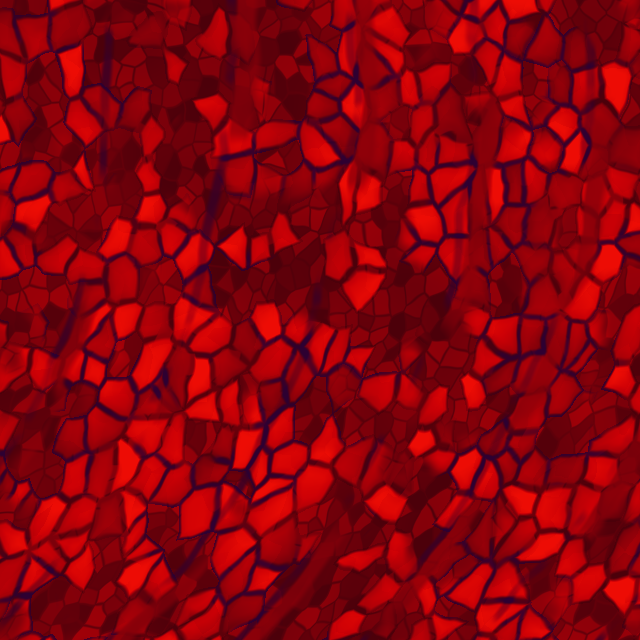
Give the GLSL for this texture, as a Shadertoy shader.

```glsl
// Crimson mosaic: bright angular grains lie over a bed of smaller dark shards.
// Both layers are cellular noise bent along a curved flow; layered sines set
// the light and dark patches, and bluish seams follow the flow lines.

#define GRAIN_SCALE vec2(23.0, 17.5)
#define SHARD_SCALE vec2(39.0, 31.0)
#define SEAM_SPACING 0.19
#define SEAM_PHASE 0.55
#define SEAM_WIDTH 0.011
#define GRAIN_CUT 0.36
#define PATCH_GAIN 0.50
#define NAVY vec3(0.15, 0.0, 0.22)

struct Cell { vec2 id; vec2 offset; float edge; };

vec2 hash2(vec2 p) {
    vec3 q = fract(vec3(p.xyx) * vec3(0.1031, 0.1030, 0.0973));
    q += dot(q, q.yzx + 33.33);
    return fract((q.xx + q.yz) * q.zy);
}

// Layered, turned sines, roughly -1 to 1
float waves(vec2 p) {
    float sum = 0.0, amp = 0.55;
    for (int i = 0; i < 4; i++) {
        sum += amp * sin(p.x + 1.7 * sin(p.y * 0.8 + float(i)));
        p = mat2(1.2, 1.4, -1.4, 1.2) * p + 2.3;
        amp *= 0.62;
    }
    return sum;
}

// Nearest cell and the distance to its straight border
Cell cellular(vec2 p) {
    vec2 base = floor(p), f = p - base, nearest = vec2(0.0), toSite = vec2(0.0);
    float best = 9.0;
    for (int y = -1; y <= 1; y++)
    for (int x = -1; x <= 1; x++) {
        vec2 g = vec2(x, y);
        vec2 r = g + hash2(base + g) - f;
        float d = dot(r, r);
        if (d < best) { best = d; toSite = r; nearest = g; }
    }
    float edge = 9.0;
    for (int y = -2; y <= 2; y++)
    for (int x = -2; x <= 2; x++) {
        vec2 g = nearest + vec2(x, y);
        vec2 r = g + hash2(base + g) - f;
        vec2 across = r - toSite;
        if (dot(across, across) > 0.0001)
            edge = min(edge, dot(0.5 * (toSite + r), normalize(across)));
    }
    return Cell(base + nearest, -toSite, edge);
}

void mainImage(out vec4 fragColor, in vec2 fragCoord) {
    vec2 uv = fragCoord / iResolution.y;

    // Flow lines: upright at the top, sweeping left toward the bottom
    float bend = 0.42 * pow(max(0.95 - uv.y, 0.0), 2.4);
    float flow = uv.x + bend + 0.012 * waves(uv * 9.0);
    float light = waves(uv * vec2(8.0, 6.0) + vec2(1.0, 4.0));
    float blotch = waves(uv * 17.0 + 7.0);

    vec2 p = uv + vec2(0.5 * bend, 0.0);
    p += 0.007 * vec2(waves(uv.yx * 21.0), waves(uv * 23.0 + 5.0));
    Cell grain = cellular(p * GRAIN_SCALE + 20.0);
    Cell shard = cellular(p * SHARD_SCALE + 60.0);
    vec2 grainRand = hash2(grain.id + 71.0);
    vec2 shardRand = hash2(shard.id + 37.0);

    // Bed of dark shards
    float bed = 0.31 + 0.30 * shardRand.x + 0.06 * light;
    bed = mix(0.37 + 0.05 * light, bed, smoothstep(0.0, 0.11, shard.edge));

    // Lit grains, each with a sloping facet
    float cover = smoothstep(-0.06, 0.10,
        grainRand.x + PATCH_GAIN * light * 0.6 + 0.1 * blotch - GRAIN_CUT);
    float inside = smoothstep(0.03, 0.15, grain.edge) * cover;
    vec2 slope = hash2(grain.id + 13.0) - vec2(0.5, 0.3);
    float facet = 0.50 + 0.38 * grainRand.y + 0.05 * light;
    facet += 0.25 * dot(grain.offset, slope) + 0.05 * (shardRand.y - 0.5);
    facet += 0.05 * smoothstep(0.1, 0.35, grain.edge);
    float tone = mix(bed * mix(1.0, 0.86, cover), facet, inside);

    // Seams, each with a smooth strip along its right side
    float seam = (fract((flow - SEAM_PHASE) / SEAM_SPACING + 0.5) - 0.5) * SEAM_SPACING;
    float strip = smoothstep(0.004, 0.012, seam) * (1.0 - smoothstep(0.030, 0.045, seam));
    strip *= smoothstep(0.0, 0.35, waves(vec2(flow * 6.0, uv.y * 7.0) + 3.0));
    tone = mix(tone, 0.53 + 0.04 * blotch, 0.75 * strip);
    float vein = 1.0 - smoothstep(0.2, 1.0, abs(seam) / SEAM_WIDTH);
    vein *= smoothstep(-0.5, 0.4, blotch) * (1.0 - 0.6 * inside);
    tone = mix(tone, 0.33, 0.75 * vein);

    // Bluish shadow in the seams and in some gaps between grains
    float gap = (1.0 - smoothstep(0.01, 0.12, grain.edge)) * cover;
    gap *= smoothstep(-0.3, 0.5, blotch + 0.4 * light) * (1.0 - strip);
    float shadow = clamp(0.72 * gap + 0.5 * vein, 0.0, 0.85);

    tone = clamp(tone, 0.30, 0.93);
    float glow = smoothstep(0.78, 0.95, tone);
    vec3 red = vec3(tone, 0.05 * glow, mix(0.04, 0.02, smoothstep(0.4, 0.9, tone)));
    fragColor = vec4(mix(red, NAVY, shadow), 1.0);
}
```
